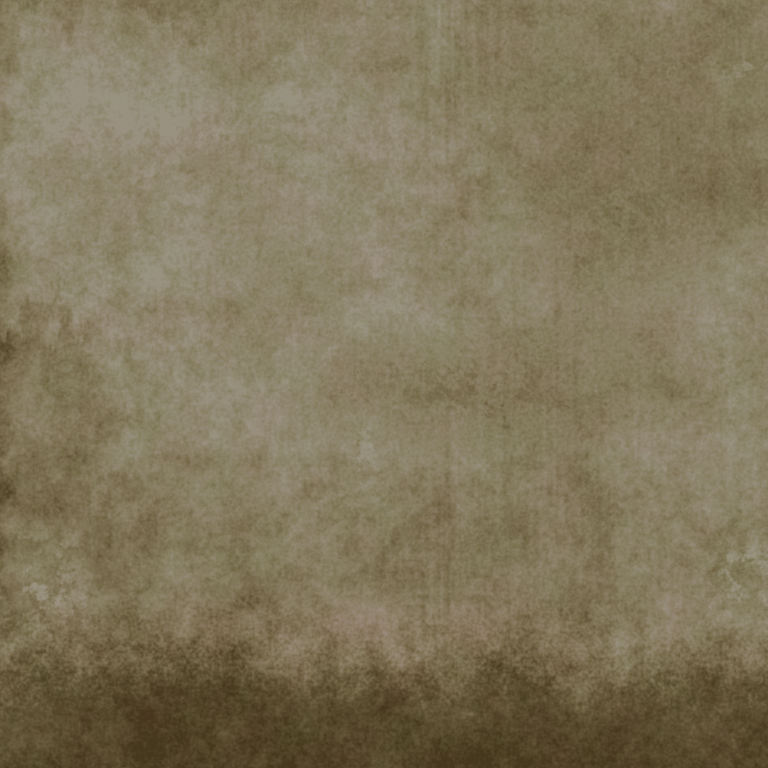
Reproduce this texture procedurally as a Shadertoy shader.

```glsl
vec2 gradient(vec2 cell) {
    vec3 h = fract(cell.xyx * vec3(0.1031, 0.1030, 0.0973));
    h += dot(h, h.yzx + 33.33);
    float angle = 6.2832 * fract((h.x + h.y) * h.z);
    return vec2(cos(angle), sin(angle));
}

float gradientNoise(vec2 p) {
    vec2 i = floor(p), f = fract(p);
    vec2 u = f * f * f * (f * (f * 6.0 - 15.0) + 10.0);
    vec2 e = vec2(0.0, 1.0);
    float low = mix(dot(gradient(i), f), dot(gradient(i + e.yx), f - e.yx), u.x);
    float high = mix(dot(gradient(i + e), f - e), dot(gradient(i + e.yy), f - e.yy), u.x);
    return mix(low, high, u.y);
}

float fbm(vec2 p) {
    float sum = 0.0, amplitude = 0.5;
    for (int octave = 0; octave < 5; octave++) {
        sum += amplitude * gradientNoise(p);
        p = mat2(1.6, 1.2, -1.2, 1.6) * p + 17.3;
        amplitude *= 0.6;
    }
    return sum;
}

// Soft elliptical region, one at its centre
float patchMask(vec2 p, vec2 centre, vec2 radius) {
    vec2 d = (p - centre) / radius;
    return exp(-dot(d, d));
}

vec3 plasterRamp(float tone) {
    vec3 umber = vec3(0.290, 0.235, 0.130);
    vec3 olive = vec3(0.450, 0.400, 0.275);
    vec3 khaki = vec3(0.530, 0.490, 0.380);
    vec3 clay = vec3(0.590, 0.560, 0.485);
    vec3 color = mix(umber, olive, clamp(tone / 0.4, -0.1, 1.0));
    color = mix(color, khaki, clamp((tone - 0.4) / 0.3, 0.0, 1.0));
    return mix(color, clay, clamp((tone - 0.7) / 0.3, 0.0, 1.15));
}

void mainImage(out vec4 fragColor, in vec2 fragCoord) {
    vec2 uv = fragCoord / iResolution.xy;
    float cloud = fbm(uv * vec2(3.0, 4.0) + 4.7);
    float blotch = fbm(uv * 11.0 + 31.0);
    float mottle = fbm(uv * 34.0 + 8.0);
    float grit = fbm(uv * 75.0 + 43.0);
    float grain = gradientNoise(uv * 150.0) + gradientNoise(uv * 235.0 + 9.0);
    float drips = fbm(vec2(uv.x * 26.0, uv.y * 7.0) + 52.0);

    // Faded plaster, paler toward the upper left
    float tone = 0.78 + 0.36 * cloud + 0.32 * blotch + 0.34 * mottle;
    tone += 0.30 * grit + 0.13 * grain;
    tone += 0.15 * patchMask(uv, vec2(0.2, 0.78), vec2(0.35, 0.28));
    tone -= 0.13 * patchMask(uv, vec2(0.9, 0.85), vec2(0.32, 0.25));
    tone -= 0.11 * smoothstep(0.55, 0.25, uv.y);

    // Ragged stains hanging from the top and climbing the left side
    float topEdge = uv.y - 0.98 + 0.13 * drips + 0.14 * blotch + 0.06 * mottle;
    tone -= 0.25 * smoothstep(-0.015, 0.02, topEdge) * smoothstep(0.45, 0.2, uv.x);
    float sideEdge = 0.60 - uv.y + 0.24 * drips + 0.15 * blotch - 0.9 * max(uv.x - 0.1, 0.0);
    float sideStain = smoothstep(-0.01, 0.03, sideEdge) * smoothstep(0.25, 0.08, uv.x + 0.15 * blotch);
    tone -= 0.24 * sideStain * smoothstep(0.18, 0.36, uv.y);
    tone -= 0.2 * smoothstep(0.02, 0.0, uv.x + 0.05 * blotch);

    // Broken dark speckles gathered in worn areas
    float worn = patchMask(uv, vec2(0.62, 0.49), vec2(0.17, 0.06))
               + 0.8 * patchMask(uv, vec2(0.81, 0.71), vec2(0.11, 0.12))
               + 0.7 * patchMask(uv, vec2(0.82, 0.91), vec2(0.22, 0.06))
               + 0.4 * patchMask(uv, vec2(0.36, 0.68), vec2(0.07, 0.06));
    float speckles = smoothstep(-0.1, 0.25, mottle + 0.4 * blotch + 0.5 * grit);
    tone -= worn * (0.04 + 0.36 * speckles);
    tone -= 0.16 * smoothstep(0.2, 0.4, grit - 0.3 * cloud - 0.3 * blotch);

    // Fine vertical runs, strongest in two columns
    float runs = gradientNoise(vec2(uv.x * 90.0 + 0.6 * blotch, uv.y * 4.0))
               + 0.7 * gradientNoise(vec2(uv.x * 170.0, uv.y * 9.0) + 12.0);
    float columns = patchMask(uv, vec2(0.59, 0.95), vec2(0.05, 0.16))
                  + patchMask(uv, vec2(0.57, 0.2), vec2(0.04, 0.2))
                  + 0.5 * patchMask(uv, vec2(0.72, 0.4), vec2(0.12, 0.13));
    tone += 0.05 * runs + columns * (0.18 * runs - 0.04);

    // Pale chipped flakes
    float chips = patchMask(uv, vec2(0.05, 0.24), vec2(0.06, 0.07))
                + 0.7 * patchMask(uv, vec2(0.47, 0.41), vec2(0.03, 0.04))
                + patchMask(uv, vec2(0.97, 0.25), vec2(0.05, 0.05))
                + 0.6 * patchMask(uv, vec2(0.97, 0.91), vec2(0.05, 0.03));
    float flakes = smoothstep(0.0, 0.12, fbm(uv * 24.0 + 71.0) + 0.2 * grit);
    tone += 0.34 * chips * flakes;

    // Damp band rising from the floor with a grainy upper edge
    float dampHeight = uv.y + 0.05 * cloud + 0.05 * blotch + 0.03 * mottle + 0.02 * grain;
    float damp = smoothstep(0.215, 0.08, dampHeight);
    float dampTone = 0.04 + 1.1 * uv.y + 0.35 * cloud + 0.25 * blotch + 0.2 * mottle;
    tone = mix(tone, dampTone + 0.18 * grit + 0.10 * grain, 0.94 * damp);

    // Drifting green and rosy tints
    vec3 color = plasterRamp(tone);
    float tint = fbm(uv * 13.0 + 90.0) + 0.25 * grain;
    color += tint * vec3(0.022, -0.012, 0.015);
    color += 0.02 * patchMask(uv, vec2(0.5, 0.18), vec2(0.3, 0.04)) * vec3(1.0, 0.0, 0.7);
    fragColor = vec4(color, 1.0);
}
```
